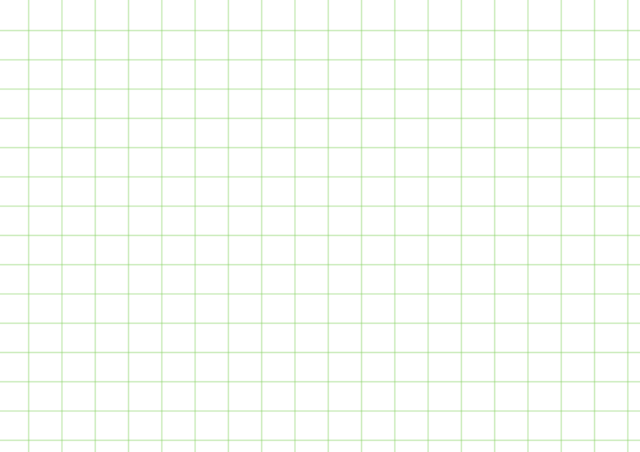
Reproduce this pattern procedurally as a Shadertoy shader.

```glsl
const vec3 PAPER_COLOR = vec3(1.0);
const vec3 LINE_COLOR = vec3(0.53, 0.825, 0.39);
const vec2 CELL_SIZE = vec2(0.05201, 0.06475);   // fraction of canvas width, height
const vec2 FIRST_LINE = vec2(0.0448, 0.9324);    // leftmost and topmost line
const float LINE_WIDTH = 0.00138;                // fraction of canvas height
const float LINE_SOFTNESS = 0.0029;              // fraction of canvas height

// Cumulative area of a unit tent filter
vec2 tentArea(vec2 x) {
    x = clamp(x, -1.0, 1.0);
    return 0.5 + x - 0.5 * x * abs(x);
}

// Filtered coverage of the nearest vertical (x) and horizontal (y) lines
vec2 gridCoverage(vec2 uv, float blur) {
    vec2 cell = (uv - FIRST_LINE) / CELL_SIZE;
    vec2 nearest = floor(cell + 0.5);
    nearest.y = min(nearest.y, 0.0);   // top margin stays blank
    vec2 aspect = vec2(iResolution.x / iResolution.y, 1.0);
    vec2 offset = (cell - nearest) * CELL_SIZE * aspect;
    float halfWidth = 0.5 * LINE_WIDTH;
    return tentArea((offset + halfWidth) / blur)
         - tentArea((offset - halfWidth) / blur);
}

void mainImage(out vec4 fragColor, in vec2 fragCoord) {
    vec2 uv = fragCoord / iResolution.xy;
    float blur = max(LINE_SOFTNESS, 1.0 / iResolution.y);
    vec2 lines = gridCoverage(uv, blur);

    // Union of both line directions
    float ink = 1.0 - (1.0 - lines.x) * (1.0 - lines.y);
    fragColor = vec4(mix(PAPER_COLOR, LINE_COLOR, ink), 1.0);
}
```
